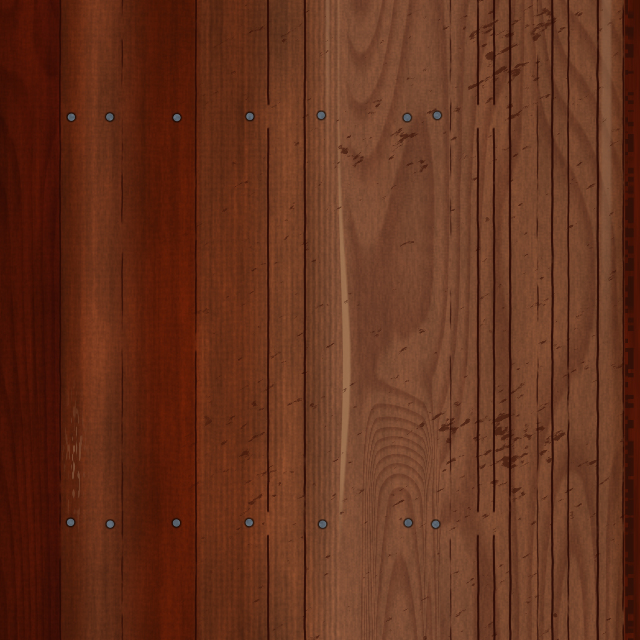
This texture is drawn by a three.js fragment shader. Its source:

```glsl
// Worn wooden planks, from dark red on the left to pale brown on the right.
// Colour ramps form the boards; stretched noise gives grain, rings and wear,
// and distance functions cut the ragged seams and two rows of seven nails.
varying vec2 vUv;

float hash(vec2 p) {
  return fract(sin(dot(p, vec2(127.1, 311.7))) * 43758.5453);
}

float noise(vec2 p) {
  vec2 i = floor(p), f = fract(p);
  f = f * f * (3.0 - 2.0 * f);
  return mix(mix(hash(i), hash(i + vec2(1, 0)), f.x),
             mix(hash(i + vec2(0, 1)), hash(i + 1.0), f.x), f.y);
}

float fbm(vec2 p) {
  float sum = 0.0, amp = 0.53;
  for (int i = 0; i < 4; i++) {
    sum += amp * noise(p);
    p = p * 2.03 + 17.3;
    amp *= 0.5;
  }
  return sum;
}

float ramp(float a, float b, float x) { return smoothstep(a, b, x); }

float maxOf(vec4 v) { return max(max(v.x, v.y), max(v.z, v.w)); }

// Soft ellipse
float blob(float x, float y, float rx, float ry) {
  vec2 d = (vUv - vec2(x, y)) / vec2(rx, ry);
  return exp(-dot(d, d));
}

// Soft vertical band between two edges
float band(float left, float right, float soft) {
  return ramp(left - soft, left + soft, vUv.x) * (1.0 - ramp(right - soft, right + soft, vUv.x));
}

// Four ragged cracks; a higher wear breaks them into dashes
float seams(vec4 at, float halfWidth, float wear) {
  float wobble = 0.0022 * (fbm(vUv * vec2(12, 35)) - 0.5);
  vec4 line = 1.0 - smoothstep(halfWidth - 0.001, halfWidth + 0.001, abs(vUv.x + wobble - at));
  return maxOf(line) * ramp(wear - 0.15, wear + 0.15, fbm(vUv * vec2(40, 28)));
}

// Distance to the nearest of four nails, mirrored into two rows
float nails(vec4 at) {
  float row = step(0.5, vUv.y);
  vec4 dx = vUv.x - at - 0.0012 * sin(at * 90.0 + row * 3.0);
  vec4 dy = abs(vUv.y - 0.5) - 0.318 + 0.0018 * sin(at * 70.0 + row);
  return -maxOf(-sqrt(dx * dx + dy * dy));
}

void main() {
  float x = vUv.x, y = vUv.y, pale = ramp(0.40, 0.56, x);

  // Board colours from left to right
  vec3 wood = mix(vec3(0.30, 0.075, 0.018), vec3(0.26, 0.06, 0.02), ramp(0.05, 0.092, x));
  wood = mix(wood, vec3(0.32, 0.12, 0.045), ramp(0.09, 0.10, x));
  wood = mix(wood, vec3(0.40, 0.19, 0.10), ramp(0.11, 0.15, x));
  wood = mix(wood, vec3(0.34, 0.10, 0.022), ramp(0.155, 0.25, x));
  wood = mix(wood, vec3(0.40, 0.18, 0.085), ramp(0.298, 0.318, x));
  wood = mix(wood, vec3(0.44, 0.24, 0.14), ramp(0.37, 0.45, x));
  wood = mix(wood, vec3(0.495, 0.305, 0.205), ramp(0.47, 0.53, x));
  wood = mix(wood, vec3(0.47, 0.28, 0.18), ramp(0.70, 0.78, x));
  wood = mix(wood, vec3(0.41, 0.22, 0.125), ramp(0.945, 0.972, x));

  // Mottling and fine vertical grain
  float mottle = fbm(vUv * vec2(14, 4));
  wood *= 1.0 + mix(0.55, 0.16, pale) * (mottle - 0.5);
  wood *= 1.0 + mix(0.30, 0.14, pale) * (fbm(vUv * vec2(130, 2.5)) - 0.5);
  wood *= 0.89 + 0.12 * noise(vUv * vec2(420, 90)) + 0.10 * noise(vUv * 390.0);

  // Narrow ribbing beside the middle seams and a faint cross ripple
  float rib = sin(x * 739.0 + 0.8 * noise(vUv * vec2(20, 60)));
  wood *= 1.0 + rib * (0.085 * band(0.478, 0.53, 0.004) + 0.045 * band(0.31, 0.475, 0.01));
  wood *= 1.0 + 0.02 * (1.0 - pale) * sin(y * 620.0 + 5.0 * noise(vUv * vec2(50, 12)));

  // Growth rings: contours of stretched noise, with an arch at the bottom
  float arch = 7.0 * (y + 170.0 * (x - 0.625) * (x - 0.625));
  float field = 9.0 * noise(vec2(x * 9.0, y * 1.7 + 3.0)) + 14.0 * x + 0.5 * mottle;
  float ring = fract(mix(field, arch, band(0.575, 0.675, 0.015) * (1.0 - ramp(0.22, 0.42, y))));
  ring = ramp(0.35, 0.86, ring) * (1.0 - ramp(0.88, 1.0, ring));
  wood *= 1.0 - vec3(0.13, 0.19, 0.20) * ring * (band(0.545, 0.97, 0.01) + band(-0.1, 0.09, 0.01));

  // Bowed pale streak, bleached strips and raised fibres
  float bow = exp(-pow(abs(y - 0.43) / 0.2, 2.0));
  float side = x - 0.53 - 0.017 * bow;
  float streak = ramp(-0.0035, -0.001, side + 0.009 * bow) * (1.0 - ramp(-0.002, 0.003, side));
  streak *= ramp(0.12, 0.28, y) * (1.0 - 0.65 * ramp(0.6, 0.85, y));
  wood = mix(wood, vec3(0.65, 0.48, 0.34), 0.8 * streak);
  float strips = band(0.94, 0.955, 0.003) * ramp(0.4, 0.75, y) + band(0.509, 0.515, 0.002) * ramp(0.7, 0.95, y);
  float fibre = ramp(0.62, 0.8, noise(vUv * vec2(450, 70))) * blob(0.117, 0.28, 0.014, 0.08);
  wood = mix(wood, vec3(0.57, 0.41, 0.30), 0.5 * strips + 0.6 * fibre);

  // Stains and clusters of slanted scuffs
  float stain = blob(0.635, 0.725, 0.03, 0.07) + 0.7 * blob(0.305, 0.84, 0.012, 0.05);
  wood = mix(wood, vec3(0.27, 0.10, 0.035), 0.75 * stain * ramp(0.2, 0.75, mottle));
  float wear = blob(0.79, 0.9, 0.07, 0.09) + blob(0.79, 0.3, 0.1, 0.08)
    + 0.7 * blob(0.59, 0.78, 0.08, 0.04) + 0.6 * blob(0.37, 0.28, 0.1, 0.06);
  float scuff = fbm(vec2(x * 45.0 + y * 30.0, y * 110.0 - x * 65.0));
  scuff = ramp(0.0, 0.13, scuff - 0.73 + 0.17 * min(wear, 1.0));
  wood = mix(wood, vec3(0.23, 0.075, 0.03), 0.65 * scuff * ramp(0.2, 0.4, x));

  // Seams: continuous, interrupted at the nail rows, and dashed
  float gap = ramp(0.016, 0.02, abs(abs(y - 0.5) - 0.318));
  float crack = seams(vec4(0.4765, 0.797, 0.863, 0.934), 0.0017, 0.12);
  crack = max(crack, gap * seams(vec4(0.419, 0.747, 0.772, 0.772), 0.0016, 0.15));
  crack = max(crack, seams(vec4(0.094, 0.306, 0.888, 0.974), 0.0013, 0.3));
  crack = max(crack, 0.8 * seams(vec4(0.191, 0.704, 0.84, 0.84), 0.0011, 0.47));
  wood = mix(wood, vec3(0.16, 0.035, 0.015), 0.9 * crack);

  // Dark right edge with a column of uneven notches
  vec3 rim = vec3(0.29, 0.075, 0.02) * (0.75 + 0.5 * fbm(vUv * vec2(160, 9)));
  float notch = noise(vec2(floor(x * 110.0) * 3.0, y * 150.0)) + 0.35 * noise(vec2(4, y * 9.0));
  rim = mix(rim, vec3(0.17, 0.055, 0.025), 0.8 * ramp(0.5, 0.7, notch) * band(0.977, 0.99, 0.001));
  wood = mix(wood, rim, ramp(0.974, 0.977, x));

  // Blue-grey nail heads in dark sockets
  float nail = min(nails(vec4(0.111, 0.172, 0.276, 0.39)), nails(vec4(0.503, 0.637, 0.682, 0.682)));
  wood *= 0.4 + 0.6 * ramp(0.006, 0.0095, nail);
  vec3 steel = vec3(0.35, 0.39, 0.43) * (0.9 + 0.25 * noise(vUv * 300.0));
  gl_FragColor = vec4(mix(steel, wood, ramp(0.0048, 0.0066, nail)), 1.0);
}
```
